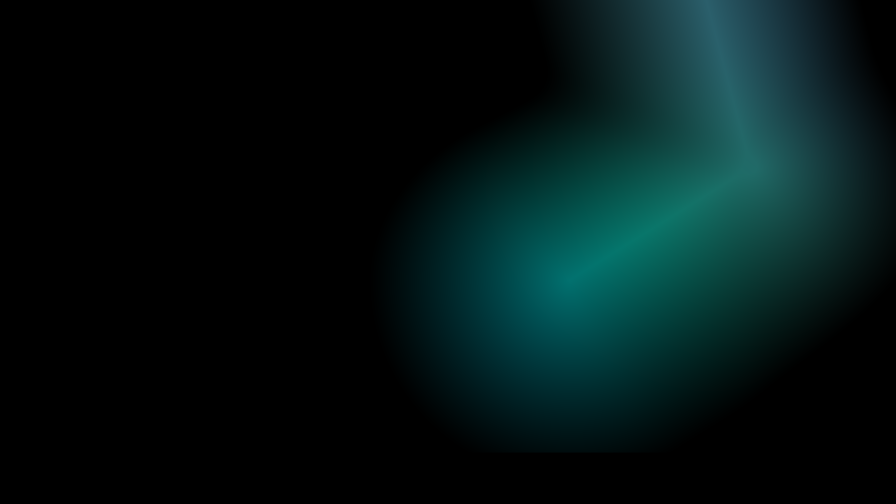
This background is drawn by a Shadertoy shader. Its source:

```glsl
// A bent ribbon of teal light on black. Brightness falls off from a spine of
// two softly joined segments; hue is a Gaussian-weighted blend of tint anchors.
// All lengths are in canvas heights, with the origin at the lower left.

const int TINT_COUNT = 6;

// Distance from p to the segment a-b
float segmentDistance(vec2 p, vec2 a, vec2 b) {
    vec2 ab = b - a;
    float t = clamp(dot(p - a, ab) / dot(ab, ab), 0.0, 1.0);
    return length(p - a - t * ab);
}

// Polynomial smooth minimum with blend width k
float smoothMin(float a, float b, float k) {
    float h = max(k - abs(a - b), 0.0) / k;
    return min(a, b) - 0.25 * k * h * h;
}

// Ribbon half-width: broad at the lower end, narrow at the top and far right
float ribbonRadius(vec2 p) {
    float radius = mix(0.398, 0.340, smoothstep(0.45, 0.90, p.y));
    return radius - 0.045 * smoothstep(1.45, 1.75, p.x);
}

// Near-linear falloff with a soft toe
float glow(float distanceToSpine, float radius) {
    float level = clamp(1.0 - distanceToSpine / radius, 0.0, 1.0);
    return pow(level, 1.1);
}

// Blend of the tints, each weighted by closeness to its anchor
vec3 tintAt(vec2 p, float spread) {
    vec2 anchors[TINT_COUNT] = vec2[TINT_COUNT](
        vec2(1.02, 0.31), vec2(1.13, 0.44), vec2(1.27, 0.56),
        vec2(1.48, 0.68), vec2(1.40, 0.93), vec2(1.64, 0.93));
    vec3 tints[TINT_COUNT] = vec3[TINT_COUNT](
        vec3(0.00, 0.39, 0.45),   // deep cyan
        vec3(0.00, 0.45, 0.44),   // teal
        vec3(0.02, 0.49, 0.41),   // sea green
        vec3(0.14, 0.41, 0.39),   // sage
        vec3(0.17, 0.37, 0.41),   // steel
        vec3(0.18, 0.36, 0.47));  // slate blue

    vec3 sum = vec3(0.0);
    float total = 0.0;
    for (int i = 0; i < TINT_COUNT; i++) {
        vec2 offset = p - anchors[i];
        float weight = exp(-dot(offset, offset) / (2.0 * spread * spread));
        sum += weight * tints[i];
        total += weight;
    }
    return sum / total;
}

void mainImage(out vec4 fragColor, in vec2 fragCoord) {
    vec2 p = fragCoord / iResolution.y;
    float pixel = 1.0 / iResolution.y;

    // Spine: lower end, bend, and upper end beyond the top edge
    vec2 lowerEnd = vec2(1.130, 0.444);
    vec2 bend = vec2(1.490, 0.668);
    vec2 upperEnd = vec2(1.380, 1.080);
    float spine = smoothMin(segmentDistance(p, lowerEnd, bend),
                            segmentDistance(p, bend, upperEnd), 0.05);

    float light = glow(max(spine, 0.0), ribbonRadius(p));

    // Straight cut along the bottom of the glow
    float cutHeight = 0.102;
    light *= smoothstep(cutHeight - pixel, cutHeight + pixel, p.y);

    fragColor = vec4(tintAt(p, 0.15) * light, 1.0);
}
```
